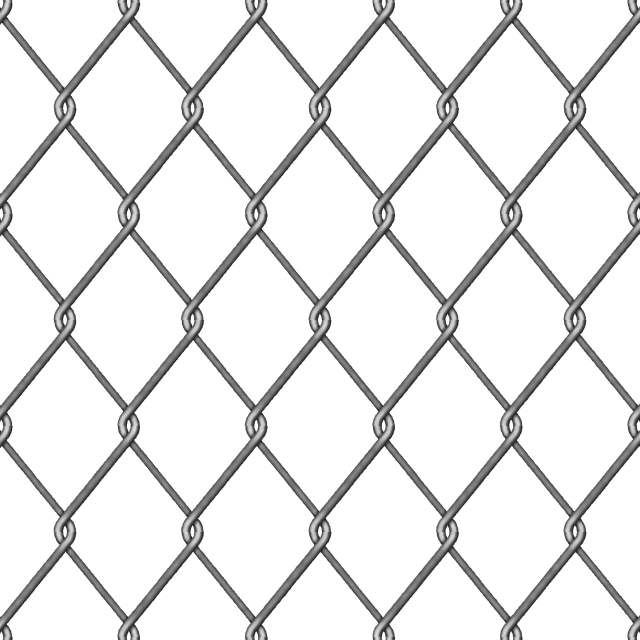
A three.js fragment shader for this pattern:

```glsl
// Chain-link fence: steel zigzag wires hooked together on a white ground.
varying vec2 vUv;

const vec2 PERIOD = vec2(0.1992, 0.3307);   // one full repeat, two staggered knots
const vec2 ARM_DIR = vec2(-0.632, 0.775);   // wire direction leaving a bend
const float BEND_TIP = 0.0104;              // overshoot of a bend past the knot centre
const float BEND_RADIUS = 0.0243;
const float TIP_HALF = 0.0074;              // half widths of the wire
const float FRONT_HALF = 0.0071;
const float BACK_HALF = 0.0056;
const float SOFT = 0.0011;                  // edge smoothing

vec2 hashGradient(vec2 cell) {
  float h = fract(sin(dot(cell, vec2(127.1, 311.7))) * 43758.5);
  return vec2(cos(6.2832 * h), sin(6.2832 * h));
}

float gradientNoise(vec2 p) {
  vec2 i = floor(p);
  vec2 f = p - i;
  vec2 u = f * f * f * (f * (f * 6.0 - 15.0) + 10.0);
  float a = dot(hashGradient(i), f);
  float b = dot(hashGradient(i + vec2(1.0, 0.0)), f - vec2(1.0, 0.0));
  float c = dot(hashGradient(i + vec2(0.0, 1.0)), f - vec2(0.0, 1.0));
  float d = dot(hashGradient(i + vec2(1.0, 1.0)), f - vec2(1.0, 1.0));
  return mix(mix(a, b, u.x), mix(c, d, u.x), u.y);
}

// Offset from the nearest knot of the staggered lattice
vec2 toNearestKnot(vec2 p, vec2 period) {
  vec2 s = p / period;
  vec2 diagonal = vec2(s.x + s.y, s.x - s.y);
  vec2 f = diagonal - floor(diagonal + 0.5);
  return 0.5 * vec2(f.x + f.y, f.x - f.y) * period;
}

// Signed offset from the upper half of a bend whose tip points right:
// an arc that runs on into a straight arm; positive lies outside the bend
float bendOffset(vec2 q, float tip, float radius) {
  vec2 d = q - vec2(tip - radius, 0.0);
  vec2 armNormal = vec2(ARM_DIR.y, -ARM_DIR.x);
  float dist = dot(d, ARM_DIR) > 0.0 ? dot(d, armNormal) : length(d);
  return dist - radius;
}

// Grey of a round wire; across is -1..1, tilt moves the lit band sideways
float wireTone(float across, float tilt, float glow, float grain) {
  float lit = clamp(1.0 - (across - tilt) * (across - tilt), 0.0, 1.0);
  float shine = glow * smoothstep(0.55, 1.0, lit);
  return 0.16 + 0.35 * lit + 0.30 * shine + 0.10 * grain * lit;
}

float coverage(float offset, float halfWidth) {
  return 1.0 - smoothstep(-SOFT, SOFT, abs(offset) - halfWidth);
}

void main() {
  vec2 p = vUv - 0.5;
  vec2 q = toNearestKnot(p, PERIOD);

  // A knot is symmetric under a half turn, so only its upper half is drawn
  float side = q.y < 0.0 ? -1.0 : 1.0;
  q *= side;

  // Rough edges and faint mottling of the metal
  float rough = 0.0007 * gradientNoise(p * 230.0);
  float grain = gradientNoise(p * 85.0 + 17.0);

  // Wires thicken and shine where they bend
  float reach = length(q);
  float tipAmount = 1.0 - smoothstep(0.008, 0.028, reach);
  float glow = 1.0 - smoothstep(0.010, 0.040, reach);
  float frontHalf = mix(FRONT_HALF, TIP_HALF, tipAmount) + rough;
  float backHalf = mix(BACK_HALF, TIP_HALF, tipAmount) + rough;

  float front = bendOffset(vec2(-q.x, q.y), BEND_TIP, BEND_RADIUS);
  float back = bendOffset(q, BEND_TIP, BEND_RADIUS);

  // The rear wire is shaded where the front wire crosses it
  float contact = smoothstep(0.0, 0.006, abs(front) - frontHalf);
  float backTone = wireTone(back / backHalf, 0.0, glow, grain) * mix(0.5, 1.0, contact);
  float frontTone = wireTone(front / frontHalf, 0.18 * side, glow, grain);

  float tone = mix(1.0, backTone, coverage(back, backHalf));
  tone = mix(tone, frontTone, coverage(front, frontHalf));
  gl_FragColor = vec4(vec3(tone), 1.0);
}
```
